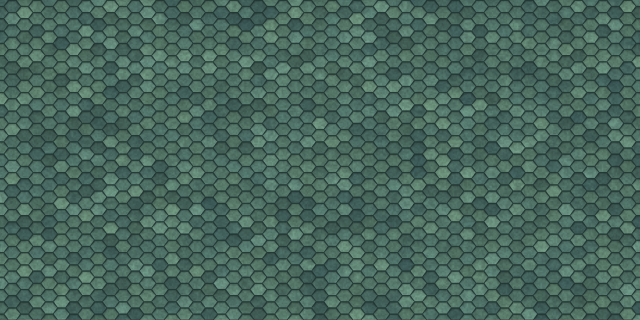
Write a WebGL 2 fragment shader that draws this texture.

```glsl
#version 300 es
precision highp float;

uniform vec2 u_resolution;
out vec4 fragColor;

const vec2 REPEATS = vec2(26.0, 26.0);   // tiles across and down
const vec2 PITCH = vec2(2.0, 1.0);       // tile spacing in tile heights
const float HALF_WIDTH = 0.68;           // centre to side point
const float HALF_FLAT = 0.32;            // half of the flat edge
const float SEAM = 0.045;                // half width of the dark joint

const vec3 SEAM_COLOR = vec3(0.13, 0.21, 0.20);
const vec3 DARK_SLATE = vec3(0.235, 0.345, 0.325);
const vec3 MID_GREEN = vec3(0.315, 0.445, 0.395);
const vec3 PALE_GREEN = vec3(0.400, 0.545, 0.475);

float hash(vec2 p) {
    vec3 q = fract(p.xyx * 0.1031);
    q += dot(q, q.yzx + 33.33);
    return fract((q.x + q.y) * q.z);
}

float valueNoise(vec2 p) {
    vec2 cell = floor(p);
    vec2 f = fract(p);
    f = f * f * (3.0 - 2.0 * f);
    float low = mix(hash(cell), hash(cell + vec2(1, 0)), f.x);
    float high = mix(hash(cell + vec2(0, 1)), hash(cell + vec2(1, 1)), f.x);
    return mix(low, high, f.y);
}

// Signed distance to a wide hexagon with flat top and bottom
float hexDistance(vec2 p, float halfWidth, float halfFlat) {
    p = abs(p);
    vec2 normal = normalize(vec2(0.5, halfWidth - halfFlat));
    return max(dot(p - vec2(halfWidth, 0.0), normal), p.y - 0.5);
}

// Offset from the nearest lattice centre, in tile heights
vec2 latticeOffset(vec2 grid, vec2 shift, vec2 pitch) {
    return (fract(grid - shift + 0.5) - 0.5) * pitch;
}

vec3 tileColor(float tone) {
    vec3 lower = mix(DARK_SLATE, MID_GREEN, smoothstep(0.0, 0.6, tone));
    return mix(lower, PALE_GREEN, smoothstep(0.55, 1.0, tone));
}

void main() {
    vec2 uv = gl_FragCoord.xy / u_resolution;
    vec2 canvas = gl_FragCoord.xy / u_resolution.y;
    vec2 grid = uv * REPEATS;
    float pixel = REPEATS.y / u_resolution.y;

    // Two staggered lattices share the plane
    vec2 evenOffset = latticeOffset(grid, vec2(0.0), PITCH);
    vec2 oddOffset = latticeOffset(grid, vec2(0.5), PITCH);
    float evenDistance = hexDistance(evenOffset, HALF_WIDTH, HALF_FLAT);
    float oddDistance = hexDistance(oddOffset, HALF_WIDTH, HALF_FLAT);
    bool isEven = evenDistance < oddDistance;
    vec2 local = isEven ? evenOffset : oddOffset;
    float edge = -min(evenDistance, oddDistance);
    vec2 id = round((grid - local / PITCH) * 2.0) + 7.0;

    // Each tile has its own tone, on top of broad weathering
    float random = 0.5 * (hash(id) + hash(id + 57.0));
    float weather = valueNoise(canvas * 9.0) - 0.5;
    float mottling = valueNoise(canvas * 60.0 + 13.0) - 0.5;
    float tone = 0.5 + (random - 0.5) * 1.15 + weather * 0.22 + mottling * 0.2;
    vec3 color = tileColor(clamp(tone, 0.0, 1.0));
    float hue = hash(id + 131.0) - 0.5;
    color += hue * vec3(0.016, 0.006, -0.022);

    // Mineral granules
    float granules = valueNoise(canvas * 230.0) + valueNoise(canvas * 120.0 + 41.0) - 1.0;
    color *= 1.0 + 0.13 * granules;

    // Tiles above cast a soft shadow on the upper part
    float upper = smoothstep(-0.1, 0.3, local.y);
    float shade = upper * (1.0 - smoothstep(0.0, 0.24, edge));
    color *= 1.0 + 0.05 * smoothstep(0.3, -0.4, local.y) - 0.28 * shade;

    // Dark joint, heavier beneath the overlapping edge
    float width = SEAM * mix(0.8, 1.7, upper);
    float joint = 1.0 - smoothstep(width - 0.5 * pixel, width + 0.5 * pixel, edge);
    color = mix(color, SEAM_COLOR, joint * 0.8);

    fragColor = vec4(clamp(color, 0.0, 1.0), 1.0);
}
```
